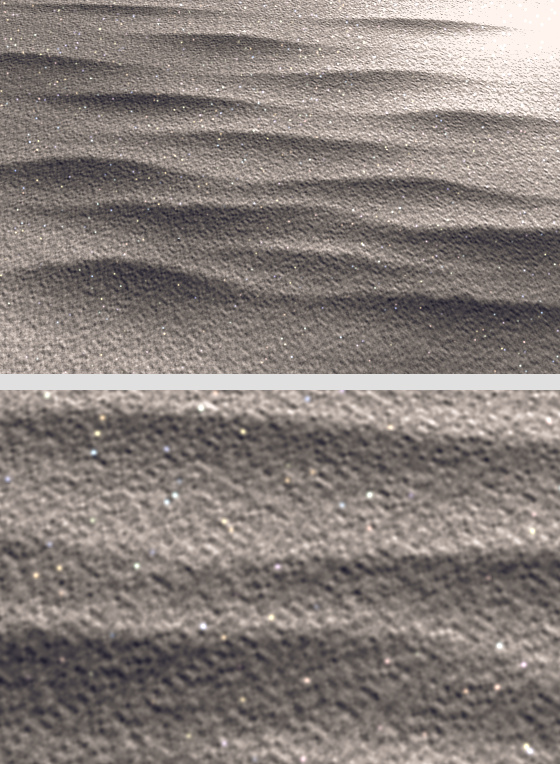
Top, the full canvas; bottom, a detail of the centre.
Give the GLSL for this texture, as a Shadertoy shader.

```glsl
const float BASE_TONE = 0.59;
const float CORNER_SHIFT = 0.55;    // diagonal imbalance of light
const float SWELL_AMOUNT = 0.36;
const float SHADE_DEPTH = 0.62;
const float CREST_LIGHT = 0.13;
const float GRAIN_AMOUNT = 0.52;
const float DUST_AMOUNT = 0.30;
const float GRAIN_FREQ = 300.0;
const float HORIZON = 2.2;
const int RIDGES = 15;
const vec2 GLARE_POS = vec2(1.48, 0.92);
const vec3 SNOW_TINT = vec3(1.0, 0.93, 0.89);
const vec3 SHADOW_BLUE = vec3(0.0, 0.0, 0.055);
const float SPARK_CELL = 0.014;
const float SPARK_RADIUS = 0.0026;
const mat2 TILT = mat2(0.82, 0.57, -0.57, 0.82);    // hides the noise lattice

float hash(vec2 p) {
    return fract(sin(dot(p, vec2(127.1, 311.7))) * 43758.545);
}

float noise(vec2 p) {
    vec2 i = floor(p), f = fract(p);
    f = f * f * (3.0 - 2.0 * f);
    return mix(mix(hash(i), hash(i + vec2(1, 0)), f.x),
               mix(hash(i + vec2(0, 1)), hash(i + vec2(1, 1)), f.x), f.y);
}

float fbm(vec2 p) {
    float sum = 0.0, amp = 0.5;
    for (int i = 0; i < 4; i++) {
        sum += amp * noise(p);
        p = TILT * p * 2.03 + 17.3;
        amp *= 0.5;
    }
    return sum;
}

// Lumpy snow crust
float crust(vec2 p) {
    return noise(TILT * p) + 0.8 * noise(TILT * TILT * p * 0.55 + 9.0);
}

// x: shade under the wind ridges, y: light along their crests
vec2 ridges(vec2 p) {
    vec2 result = vec2(0.0);
    for (int i = 0; i < RIDGES; i++) {
        float id = float(i);
        float near = (id + 0.3) / float(RIDGES);
        vec2 seed = vec2(id, 4.7);
        float centre = 0.1 + 1.35 * fract(id * 0.618 + 0.15);
        float width = mix(0.24, 0.42, near) * (0.75 + 0.5 * hash(seed));
        float depth = mix(0.026, 0.10, near) * (0.75 + 0.5 * hash(seed + 6.0));
        float dx = (p.x - centre) / width;
        float body = exp(-dx * dx);
        float crest = 0.99 - 0.86 * pow(near, 1.15) - 0.04 * dx * width;
        crest += depth * (0.5 * body + 0.6 * noise(vec2(p.x * 3.5, id * 9.1)) - 0.4);
        crest += 0.012 * near * (noise(vec2(p.x * 17.0, id * 5.3)) - 0.5);
        float below = crest - p.y;
        float edge = mix(0.005, 0.018, near);
        float fall = max(below, 0.0) / (depth * (0.35 + 0.65 * body));
        float shade = smoothstep(-edge, edge, below) * exp(-fall * fall);
        float light = smoothstep(edge, -edge, below) * exp(min(below, 0.0) / (0.6 * depth));
        result += body * vec2(shade * (0.5 + 0.6 * hash(seed + 3.0)), light);
    }
    return vec2(1.0 - exp(-1.7 * result.x), min(result.y, 1.2));
}

// Ice crystals flashing in warm and cold tints
vec3 sparkles(vec2 p) {
    vec3 sum = vec3(0.0);
    for (int layer = 0; layer < 2; layer++) {
        vec2 grid = p / SPARK_CELL + 0.47 * float(layer);
        vec2 cell = floor(grid) + 61.0 * float(layer);
        vec2 spot = 0.25 + 0.5 * vec2(hash(cell + 1.3), hash(cell + 7.9));
        float d = length(fract(grid) - spot) * SPARK_CELL / SPARK_RADIUS;
        float chance = mix(0.02, 0.085, smoothstep(0.15, 0.95, p.y));
        float lit = step(hash(cell + 2.6), chance) * (0.15 + 0.65 * hash(cell + 5.1));
        vec3 tint = 0.8 + 0.2 * cos(6.283 * (hash(cell + 9.4) + vec3(0.0, 0.15, 0.4)));
        sum += tint * lit * exp(-d * d);
    }
    return sum;
}

void mainImage(out vec4 fragColor, in vec2 fragCoord) {
    vec2 p = fragCoord / iResolution.y;

    // Broad light, swells and ridges
    float tone = BASE_TONE + CORNER_SHIFT * (p.x / 1.5 - 0.5) * (p.y - 0.5);
    tone += SWELL_AMOUNT * (fbm(vec2(p.x * 1.8 + p.y, p.y * 7.0) + 3.0) - 0.47);
    vec2 ridge = ridges(p);
    tone = (tone + CREST_LIGHT * ridge.y) * (1.0 - SHADE_DEPTH * ridge.x);

    // Low sun at the upper right
    vec2 toSun = p - GLARE_POS;
    float core = exp(-dot(toSun * toSun, vec2(9.0, 110.0)));
    float halo = exp(-dot(toSun * toSun, vec2(2.2, 11.0)));
    tone += (0.30 * core + 0.25 * halo) * (1.0 - 0.6 * ridge.x);

    // Crusty grains in perspective, lit from behind
    float scale = 1.0 / (HORIZON - p.y);
    vec2 ground = GRAIN_FREQ * scale * vec2(p.x - 0.75, 1.8) + 400.0;
    float grain = crust(ground) - crust(ground + vec2(0.3, 0.75));
    float dust = noise(TILT * p * 290.0 + 31.0) - 0.5;
    float relief = GRAIN_AMOUNT * grain * (0.8 + 0.5 * ridge.x) + DUST_AMOUNT * dust;
    tone *= 1.0 + relief * (1.0 - 0.5 * core);

    // Warm snow, bluish shadows, white glare
    tone = clamp(tone, 0.10, 1.0);
    vec3 colour = tone * SNOW_TINT + SHADOW_BLUE * smoothstep(0.42, 0.12, tone);
    colour = mix(colour, vec3(tone), 0.4 * smoothstep(0.7, 1.0, tone));
    colour += sparkles(p);
    fragColor = vec4(clamp(colour, 0.0, 1.0), 1.0);
}
```
